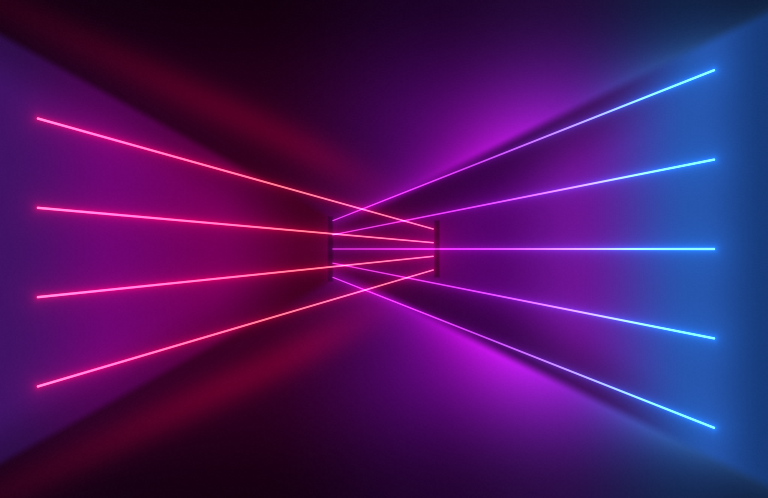
Write a Shadertoy shader that draws this background.

```glsl
// Two walls of neon tubes recede into a dark corridor: red on the left,
// magenta to cyan on the right. Mirrored gradients shade the room, and
// segment distances give each tube a bright core and soft halos.

float hash(vec2 p) {
    return fract(sin(dot(p, vec2(127.1, 311.7))) * 43758.5453);
}

float bell(float x, float width) {
    return exp(-x * x / (width * width));
}

// x: distance to the segment, y: position along it from 0 to 1
vec2 segment(vec2 p, vec2 a, vec2 b) {
    vec2 ab = b - a;
    float t = clamp(dot(p - a, ab) / dot(ab, ab), 0.0, 1.0);
    return vec2(length(p - a - ab * t), t);
}

vec3 leftWall(float x) {
    vec3 c = mix(vec3(0.25, 0.07, 0.40), vec3(0.42, 0.02, 0.45), smoothstep(0.0, 0.24, x));
    c = mix(c, vec3(0.43, 0.0, 0.35), smoothstep(0.2, 0.44, x));
    return mix(c, vec3(0.27, 0.0, 0.15), smoothstep(0.42, 0.64, x));
}

vec3 rightWall(float x) {
    vec3 c = mix(vec3(0.28, 0.0, 0.25), vec3(0.31, 0.01, 0.40), smoothstep(0.7, 1.0, x));
    c = mix(c, vec3(0.42, 0.07, 0.56), smoothstep(0.97, 1.16, x));
    c = mix(c, vec3(0.15, 0.33, 0.67), smoothstep(1.14, 1.39, x));
    return mix(c, vec3(0.09, 0.23, 0.48), smoothstep(1.4, 1.54, x));
}

vec3 ceiling(float x, float rise, float ridge) {
    vec3 c = mix(vec3(0.17, 0.01, 0.17), vec3(0.16, 0.0, 0.12), smoothstep(0.0, 0.45, x));
    c = mix(c, vec3(0.24, 0.02, 0.34), smoothstep(0.5, 0.88, x));
    c = mix(c, vec3(0.28, 0.09, 0.48), smoothstep(0.85, 1.15, x));
    c = mix(c, vec3(0.14, 0.27, 0.57), smoothstep(1.1, 1.38, x));
    c = mix(c, vec3(0.10, 0.20, 0.44), smoothstep(1.38, 1.54, x));

    // Light spilling from the right ridge, and a red streak on the left
    float d = max(rise - ridge, 0.0);
    c += vec3(0.38, 0.02, 0.36) * exp(-d / 0.11) * bell(x - 0.98, 0.19);
    c += vec3(0.06, 0.13, 0.17) * exp(-d / 0.05) * smoothstep(1.1, 1.35, x);
    float streak = rise - 0.42 + 0.485 * (x - 0.16);
    c += vec3(0.17, 0.0, 0.03) * bell(streak, 0.045) * (1.0 - smoothstep(0.6, 0.85, x));
    return c * mix(1.0, 0.45, smoothstep(0.24, 0.52, rise));
}

// Dark upright mount that carries the far ends of the tubes
float mount(vec2 p, float x, float halfHeight) {
    vec2 d = abs(p - vec2(x, 0.5)) - vec2(0.004, halfHeight);
    return 1.0 - smoothstep(-0.002, 0.004, max(d.x, d.y));
}

vec3 tube(float d, float radius, float pixel, vec3 glow, vec3 core) {
    vec3 halo = glow * (0.5 * exp(-d / 0.006) + 0.16 * exp(-d / 0.028));
    return halo + core * (1.0 - smoothstep(radius - pixel * 0.6, radius + pixel * 0.6, d));
}

void mainImage(out vec4 fragColor, in vec2 fragCoord) {
    vec2 uv = fragCoord / iResolution.xy;
    vec2 p = uv * vec2(1.536, 1.0);
    float pixel = 1.0 / iResolution.y;
    float rise = abs(p.y - 0.5);
    float ridge = 0.115 + 0.5 * (p.x - 0.8);

    // Ceiling and floor, the floor a little brighter
    vec3 col = ceiling(p.x, rise, ridge);
    col *= 1.0 + 0.18 * smoothstep(0.55, 0.4, p.y);

    // Right wall, shaded beneath its ridge
    float below = ridge - rise;
    float shade = mix(0.6, 1.0, smoothstep(0.02, 0.15, below));
    shade = mix(shade, 1.0, smoothstep(1.15, 1.45, p.x));
    col = mix(col, rightWall(p.x) * shade, smoothstep(-0.006, 0.022, below));

    // Left wall
    float leftEdge = 0.064 + 0.555 * (0.66 - p.x);
    float onLeft = smoothstep(-0.012, 0.012, leftEdge - rise);
    onLeft *= 1.0 - smoothstep(0.65, 0.665, p.x);
    float leftShade = mix(0.72, 1.0, smoothstep(0.0, 0.12, leftEdge - rise));
    col = mix(col, leftWall(p.x) * leftShade, onLeft);

    col *= 1.0 - 0.6 * mount(p, 0.661, 0.064);
    col *= 1.0 - 0.5 * mount(p, 0.874, 0.056);

    // Right tubes, magenta at the far end and cyan at the near end
    for (int i = -2; i <= 2; i++) {
        float k = float(i);
        vec2 s = segment(p, vec2(0.666, 0.5 + 0.0285 * k), vec2(1.428, 0.5 + 0.1795 * k));
        float near = smoothstep(0.3, 0.85, s.y);
        vec3 glow = mix(vec3(0.6, 0.04, 0.75), vec3(0.05, 0.45, 0.9), near);
        vec3 core = mix(vec3(0.42, 0.22, 0.42), vec3(0.4, 0.6, 0.5), near);
        col += tube(s.x, mix(0.0012, 0.0024, s.y), pixel, glow * mix(0.5, 0.9, s.y), core);
    }

    // Left tubes, crossing in front
    for (int i = 0; i < 4; i++) {
        float k = float(i) - 1.5;
        vec2 s = segment(p, vec2(0.076, 0.493 + 0.1793 * k), vec2(0.866, 0.499 + 0.0275 * k));
        vec3 glow = vec3(0.95, 0.0, 0.14) * mix(1.0, 0.5, s.y);
        col += tube(s.x, mix(0.0025, 0.0015, s.y), pixel, glow, vec3(0.5, 0.5, 0.4));
    }

    // Fine grain hides banding
    col += (hash(floor(uv * vec2(512.0, 332.0))) - 0.5) * 0.008;
    fragColor = vec4(clamp(col, 0.0, 1.0), 1.0);
}
```
